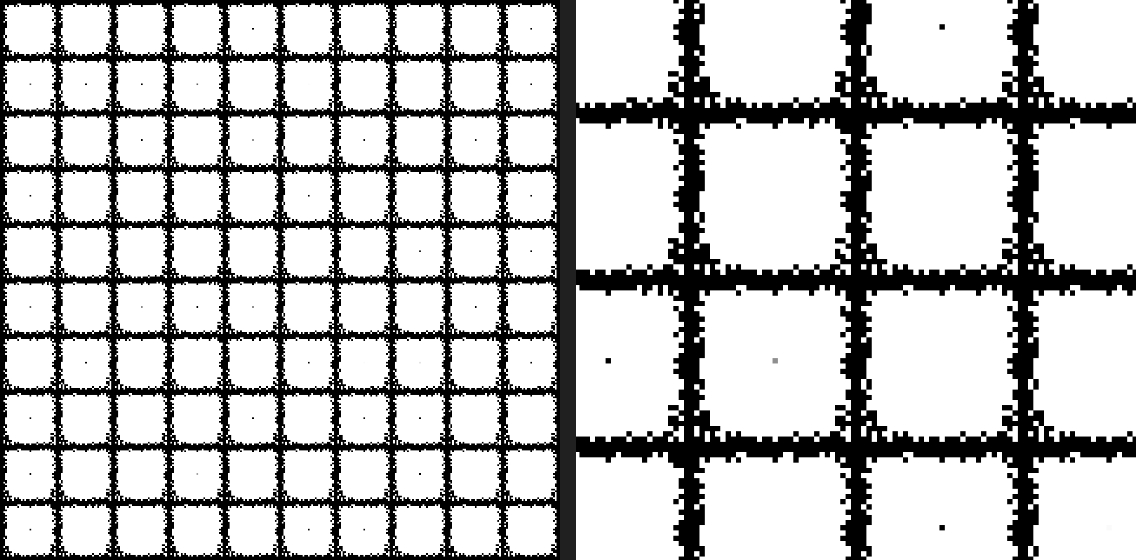
Left: the whole. Right: its middle third, enlarged.
Write a WebGL 2 fragment shader that draws this pattern.

```glsl
#version 300 es
precision highp float;

uniform vec2 u_resolution;
out vec4 fragColor;

const vec3 PAPER = vec3(1.0);
const vec3 INK = vec3(0.0);
const float REPEATS = 10.0;             // cells across and down
const float CELL = 32.0;                // grains per cell side
const float MARGIN = 1.0;               // grains outside the outer lines
const float LINE_REACH = 3.0;           // ragged half-width of lines, in grains
const vec2 FLOOR_CORNER = vec2(9.0, 14.0); // speckled lower corner, in grains
const vec2 ROOF_CORNER = vec2(5.0, 6.0);   // rounding of the upper corner
const float CORNER_DENSITY = 0.6;
const float GRAIN_FREQUENCY = 0.71;
const float CELL_VARIATION = 0.12;
const vec2 DOT_RANGE = vec2(0.58, 0.78); // hash range from no dot to black dot
const float EDGE_SOFTNESS = 0.6;         // fraction of a pixel

float hash(vec2 p) {
    vec3 q = fract(p.xyx * vec3(0.1031, 0.1030, 0.0973));
    q += dot(q, q.yzx + 33.33);
    return fract((q.x + q.y) * q.z);
}

vec2 gradient(vec2 p) {
    float angle = 6.28319 * hash(p);
    return vec2(cos(angle), sin(angle));
}

float gradientNoise(vec2 p) {
    vec2 i = floor(p), f = fract(p);
    vec2 w = f * f * f * (f * (f * 6.0 - 15.0) + 10.0);
    vec2 e = vec2(1.0, 0.0);
    float low = mix(dot(gradient(i), f), dot(gradient(i + e), f - e), w.x);
    float high = mix(dot(gradient(i + e.yx), f - e.yx),
                     dot(gradient(i + e.xx), f - e.xx), w.x);
    return mix(low, high, w.y);
}

// Chance of ink at a grain inside a cell
float inkDensity(vec2 grain) {
    vec2 opposite = CELL - 1.0 - grain;
    float wall = min(grain.x, opposite.x);
    float edge = min(wall, min(grain.y, opposite.y));
    float lines = 1.0 - smoothstep(0.0, LINE_REACH, edge);
    float lower = 1.0 - dot(vec2(wall, grain.y), 1.0 / FLOOR_CORNER);
    float upper = 1.0 - dot(vec2(wall, opposite.y), 1.0 / ROOF_CORNER);
    float corners = CORNER_DENSITY * smoothstep(0.0, 0.4, max(lower, upper));
    return max(lines, corners);
}

// Ink on one square grain of the sheet
float inkAt(vec2 index) {
    vec2 cell = floor((index - MARGIN) / CELL);
    vec2 grain = index - MARGIN - cell * CELL;

    // Shared roughness, slightly altered from cell to cell
    float rough = gradientNoise(grain * GRAIN_FREQUENCY + 5.37);
    float change = gradientNoise(index * GRAIN_FREQUENCY + 71.13);
    float threshold = smoothstep(-0.45, 0.45, rough) + CELL_VARIATION * change;
    float ink = step(clamp(threshold, 0.02, 1.0), inkDensity(grain));

    // Occasional centre dot of varying strength
    float dotInk = smoothstep(DOT_RANGE.x, DOT_RANGE.y, hash(cell + 17.0));
    bool isCentre = all(equal(grain, vec2(0.5 * CELL)));
    return isCentre ? dotInk : ink;
}

void main() {
    float sheetGrains = REPEATS * CELL + 2.0 * MARGIN;
    vec2 position = gl_FragCoord.xy / u_resolution * sheetGrains;
    vec2 pixelSize = sheetGrains / u_resolution;

    // Blend the four nearest grains across a narrow seam
    vec2 base = floor(position - 0.5);
    vec2 seam = position - base - 1.0;
    vec2 blend = clamp(seam / (pixelSize * EDGE_SOFTNESS) + 0.5, 0.0, 1.0);
    float ink = 0.0;
    for (int y = 0; y < 2; y++) {
        for (int x = 0; x < 2; x++) {
            vec2 corner = vec2(x, y);
            vec2 weight = mix(1.0 - blend, blend, corner);
            ink += weight.x * weight.y * inkAt(base + corner);
        }
    }
    fragColor = vec4(mix(PAPER, INK, ink), 1.0);
}
```
